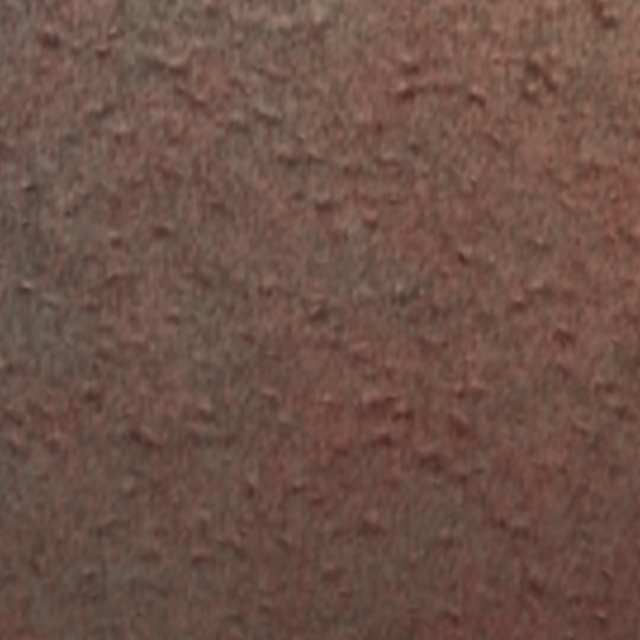
This texture is drawn by a three.js fragment shader. Its source:

```glsl
// Weathered brown skin: a soft four-corner tone gradient, mottled by layered
// value noise, with scattered pimple-like bumps from jittered cells. Each bump
// is a small highlight above a wider soft shadow, lit from the upper left.

varying vec2 vUv;

const vec3 TOP_LEFT = vec3(0.450, 0.368, 0.332);
const vec3 TOP_RIGHT = vec3(0.525, 0.382, 0.322);
const vec3 LOW_LEFT = vec3(0.372, 0.288, 0.250);
const vec3 LOW_RIGHT = vec3(0.388, 0.264, 0.230);
const vec3 FLUSH = vec3(0.060, -0.030, -0.020);
const vec3 GLINT = vec3(1.00, 0.87, 0.80);
const vec3 SHADE = vec3(1.00, 0.90, 0.82);

float hash(vec2 p, float seed) {
  vec3 q = fract(vec3(p.xyx + seed * 7.31) * vec3(0.1031, 0.1030, 0.0973));
  q += dot(q, q.yzx + 33.33);
  return fract((q.x + q.y) * q.z);
}

// Value noise centred on zero, from -0.5 to 0.5.
float noise(vec2 p, float seed) {
  vec2 cell = floor(p);
  vec2 f = fract(p);
  f = f * f * (3.0 - 2.0 * f);
  float low = mix(hash(cell, seed), hash(cell + vec2(1.0, 0.0), seed), f.x);
  float high = mix(hash(cell + vec2(0.0, 1.0), seed), hash(cell + 1.0, seed), f.x);
  return mix(low, high, f.y) - 0.5;
}

vec2 rotate(vec2 p, float angle) {
  float c = cos(angle);
  float s = sin(angle);
  return vec2(c * p.x - s * p.y, s * p.x + c * p.y);
}

float blob(vec2 p, vec2 radius) {
  vec2 q = p / radius;
  return exp(-dot(q, q));
}

// Scattered bumps: x holds the highlight, y the shadow.
vec2 bumps(vec2 uv, float cells, float share, float seed) {
  vec2 p = uv * cells;
  vec2 home = floor(p);
  vec2 light = vec2(0.0);
  for (int j = -1; j <= 1; j++) {
    for (int i = -1; i <= 1; i++) {
      vec2 cell = home + vec2(float(i), float(j));
      vec2 jitter = vec2(hash(cell, seed), hash(cell, seed + 1.0));
      vec2 d = p - cell - 0.1 - 0.8 * jitter;
      float present = step(hash(cell, seed + 2.0), share);
      float strength = present * mix(0.35, 1.0, hash(cell, seed + 3.0));
      float size = mix(0.75, 1.25, hash(cell, seed + 4.0));
      float tilt = mix(-0.3, 0.8, hash(cell, seed + 5.0));
      vec2 q = rotate(d, tilt) / size;
      light.x += strength * blob(q - vec2(-0.03, 0.10), vec2(0.17, 0.12));
      light.y += strength * blob(q - vec2(0.06, -0.12), vec2(0.27, 0.15));
    }
  }
  return light;
}

// Fine grain with a slight upright stretch, over coarser creases and patches.
float grain(vec2 uv) {
  vec2 slanted = rotate(uv, 0.45);
  float fine = noise(uv * vec2(135.0, 72.0), 1.0);
  float cross = noise(slanted * vec2(118.0, 85.0), 2.0);
  float crease = noise(rotate(uv, 0.12) * vec2(28.0, 52.0), 3.0);
  float patches = noise(slanted * 11.0, 4.0);
  return 0.080 * fine + 0.075 * cross + 0.055 * crease + 0.030 * patches;
}

void main() {
  vec2 uv = vUv;

  // Broad tone across the surface.
  vec3 color = mix(mix(LOW_LEFT, LOW_RIGHT, uv.x), mix(TOP_LEFT, TOP_RIGHT, uv.x), uv.y);

  // Mottling, with relief that fades toward the bottom.
  float relief = mix(0.65, 1.15, uv.y);
  color += grain(uv) * relief * vec3(1.0, 0.94, 0.88);

  // Uneven redness in large and small patches.
  float redness = noise(rotate(uv, 0.6) * 9.0, 6.0);
  redness += 0.9 * noise(uv * vec2(62.0, 38.0), 7.0);
  color += FLUSH * redness * 0.6;

  // Two sizes of bumps, bent a little so that their cells do not show.
  vec2 bent = uv + 0.012 * vec2(sin(uv.y * 17.0), sin(uv.x * 14.0 + 1.0));
  bent += 0.007 * vec2(noise(uv * 70.0, 8.0), noise(uv * 70.0, 9.0));
  vec2 large = bumps(bent, 15.0, 0.72, 11.0);
  vec2 small = bumps(rotate(bent, 0.15) + 2.0, 23.0, 0.45, 23.0);
  vec2 light = (large + 0.6 * small) * relief;
  color += GLINT * 0.120 * light.x - SHADE * 0.125 * light.y;
  color += FLUSH * 0.20 * light.y;

  gl_FragColor = vec4(clamp(color, 0.0, 1.0), 1.0);
}
```
